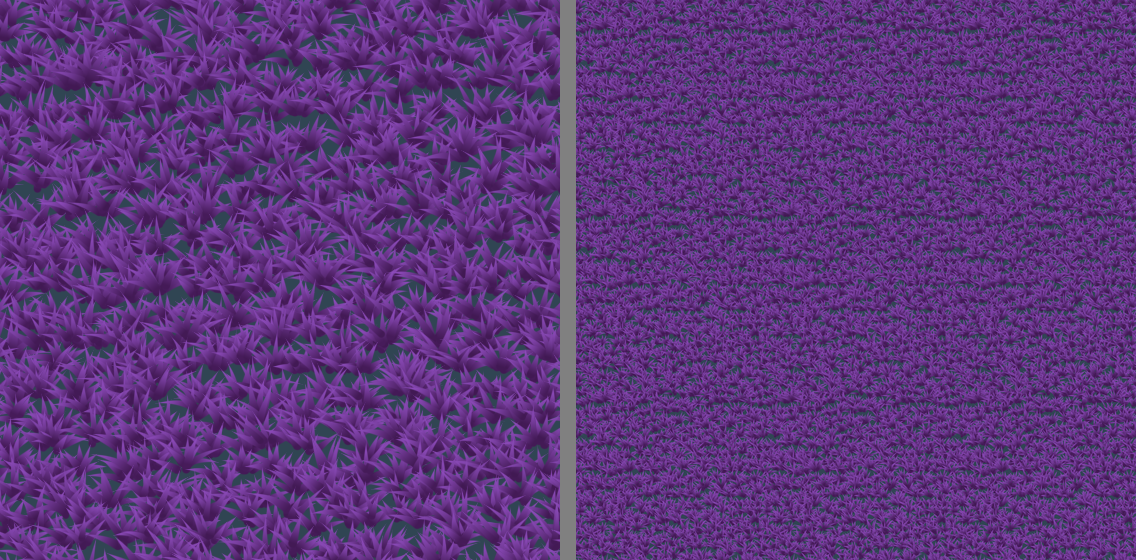
Left: one tile. Right: repeated 3 by 3.
Write a Shadertoy shader that draws this texture.

```glsl
// Dense tufts of curved violet grass blades over dark teal soil, tiling.

const float CELLS = 22.0;   // tufts along each side
const int BLADES = 9;       // blades in each tuft

vec4 hash4(vec3 p) {
    vec4 h = fract(p.xyzx * vec4(0.1031, 0.1130, 0.0973, 0.1099));
    h += dot(h, h.wzxy + 33.33);
    return fract((h.xxyz + h.yzzw) * h.zywx);
}

// Distance to a tapered, bent blade in x; position from base to tip in y.
vec2 blade(vec2 p, float lean, float size, float bend, float halfWidth) {
    vec2 axis = vec2(sin(lean), cos(lean));
    float along = dot(p, axis) / size;
    float across = dot(p, vec2(axis.y, -axis.x));
    if (along < 0.0) return vec2(length(p) - halfWidth, 0.0);
    across -= bend * size * along * along;
    float slope = 2.0 * bend * along;
    float taper = halfWidth * (1.0 - pow(along, 1.4));
    return vec2(abs(across) * inversesqrt(1.0 + slope * slope) - taper, along);
}

void mainImage(out vec4 fragColor, in vec2 fragCoord) {
    vec2 p = fragCoord / iResolution.xy * CELLS;
    vec2 home = floor(p);
    float edge = 0.9 * CELLS / iResolution.y;

    vec3 soil = vec3(0.19, 0.27, 0.325);
    vec3 root = vec3(0.255, 0.095, 0.325);
    vec3 tip = vec3(0.535, 0.285, 0.71);
    vec3 color = soil;

    // Paint rows from back to front, so lower tufts cover higher ones.
    for (int row = 1; row >= -2; row--)
    for (int column = -2; column <= 2; column++) {
        vec2 cell = home + vec2(column, row);
        vec2 id = mod(cell, CELLS);
        vec4 tuft = hash4(vec3(id, 71.0));
        vec2 center = cell + 0.1 + 0.8 * tuft.xy;
        vec2 toCenter = p - center;
        if (dot(toCenter, toCenter) > 4.8) continue;

        for (int i = 0; i < BLADES; i++) {
            vec4 h = hash4(vec3(id, float(i) + 1.0));
            vec4 k = hash4(vec3(id.yx, float(i) + 31.0));

            // Fan the blades out, visiting the directions in mixed order.
            float fan = (mod(float(i) * 4.0, float(BLADES)) + h.x) / float(BLADES);
            float lean = (fan - 0.5) * 2.5;
            float size = mix(0.8, 1.3, tuft.z) * mix(0.75, 1.3, h.y);
            float bend = 0.16 * lean + 0.55 * (h.z - 0.5);
            vec2 base = vec2((fan - 0.5) * 0.45 + (k.x - 0.5) * 0.3, (k.y - 0.5) * 0.45);

            vec2 b = blade(toCenter - base, lean, size, bend, mix(0.125, 0.18, h.w));
            float cover = 1.0 - smoothstep(-edge, edge, b.x);
            float light = smoothstep(-0.25, 0.95, b.y) * 1.08 - 0.08;
            vec3 shade = mix(root, tip, light) * mix(0.95, 1.04, k.z);
            color = mix(color, shade, cover);
        }
    }

    fragColor = vec4(color, 1.0);
}
```
